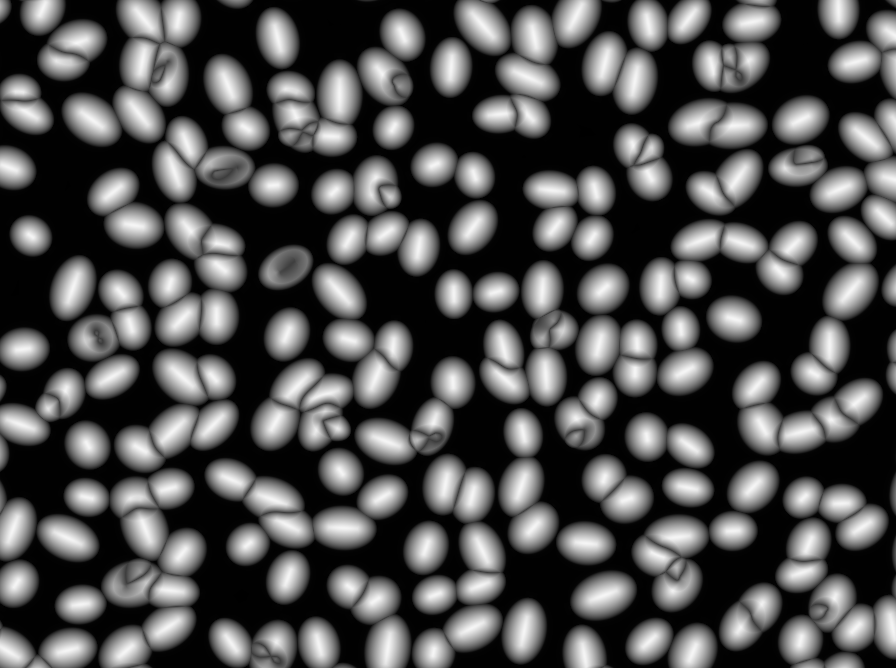
Reproduce this pattern procedurally as a WebGL 2 fragment shader.

```glsl
#version 300 es
precision highp float;
// Draws scattered glowing oval grains with ridged centres and dark seams where they meet.

uniform vec2 u_resolution;
out vec4 fragColor;

const float ROWS = 13.0;                 // grid cells per canvas height
const float JITTER = 0.72;               // spread of grain centres, in cells
const float EMPTY_SHARE = 0.09;          // cells left without a grain
const float PARTNER_SHARE = 0.09;        // cells with a second, overlapping grain
const float PARTNER_SCALE = 0.72;
const float PARTNER_SPREAD = 0.5;
const vec2 MINOR_RANGE = vec2(0.38, 0.47);   // short half axis, in cells
const vec2 ASPECT_RANGE = vec2(1.1, 1.55);
const float RIDGE_SOFTNESS = 0.02;
const float SEAM_LEVEL = 0.11;
const float SEAM_SLOPE = 1.0;
const float EDGE_SOFTNESS = 0.02;
const float GLOW_GAMMA = 0.65;
const vec3 BACKGROUND = vec3(0.0);
const vec3 GRAIN_PEAK = vec3(0.99);
const float PI = 3.14159265;

float hash(vec2 p) {
    return fract(sin(dot(p, vec2(127.1, 311.7))) * 43758.5453);
}

vec2 hash2(vec2 p) {
    return vec2(hash(p), hash(p + 57.3));
}

// Depth inside an ellipse: 1 at the centre, 0 on the rim, negative outside.
float ellipseDepth(vec2 p, vec2 axes) {
    float k = length(p / axes);
    float g = length(p / (axes * axes));
    float rimDepth = (1.0 - k) * (k + 1e-4) / (g + 1e-4 / axes.y);
    float x = p.x / axes.x;
    float halfHeight = axes.y * sqrt(max(1.0 - x * x, 0.0));
    float ridgeDepth = halfHeight - length(vec2(p.y, RIDGE_SOFTNESS));
    return min(rimDepth, ridgeDepth) / axes.y;
}

// One grain with random size and direction, p measured from its centre.
float grainDepth(vec2 p, vec2 seed, float scale) {
    float angle = PI * hash(seed + 11.9);
    float c = cos(angle), s = sin(angle);
    float minor = scale * mix(MINOR_RANGE.x, MINOR_RANGE.y, hash(seed + 23.4));
    float aspect = mix(ASPECT_RANGE.x, ASPECT_RANGE.y, hash(seed + 35.6));
    vec2 local = vec2(c * p.x + s * p.y, c * p.y - s * p.x);
    return ellipseDepth(local, vec2(minor * aspect, minor));
}

// Keeps the two greatest depths, deepest first.
void addDepth(inout vec2 deepest, float depth) {
    deepest = vec2(max(deepest.x, depth), max(deepest.y, min(deepest.x, depth)));
}

vec2 deepestGrains(vec2 p) {
    vec2 deepest = vec2(-4.0);
    vec2 home = floor(p);
    for (int j = -2; j <= 2; j++) {
        for (int i = -2; i <= 2; i++) {
            vec2 cell = home + vec2(i, j);
            float kind = hash(cell + 5.7);
            if (kind < EMPTY_SHARE) continue;
            vec2 centre = cell + 0.5 + JITTER * (hash2(cell) - 0.5);
            addDepth(deepest, grainDepth(p - centre, cell, 1.0));
            if (kind > 1.0 - PARTNER_SHARE) {
                vec2 shift = PARTNER_SPREAD * (hash2(cell + 71.2) - 0.5);
                addDepth(deepest, grainDepth(p - centre - shift, cell + 91.8, PARTNER_SCALE));
            }
        }
    }
    return deepest;
}

void main() {
    vec2 p = gl_FragCoord.xy / u_resolution.y * ROWS;
    vec2 deepest = deepestGrains(p);

    // Seams: brightness falls where two grains are equally deep.
    float seam = SEAM_LEVEL + SEAM_SLOPE * (deepest.x - deepest.y);
    float depth = min(deepest.x, seam);

    // Soft rim, then a curve that lifts the mid greys.
    float glow = 0.5 * (depth + length(vec2(depth, EDGE_SOFTNESS)));
    glow = pow(clamp(glow, 0.0, 1.0), GLOW_GAMMA);
    fragColor = vec4(mix(BACKGROUND, GRAIN_PEAK, glow), 1.0);
}
```
